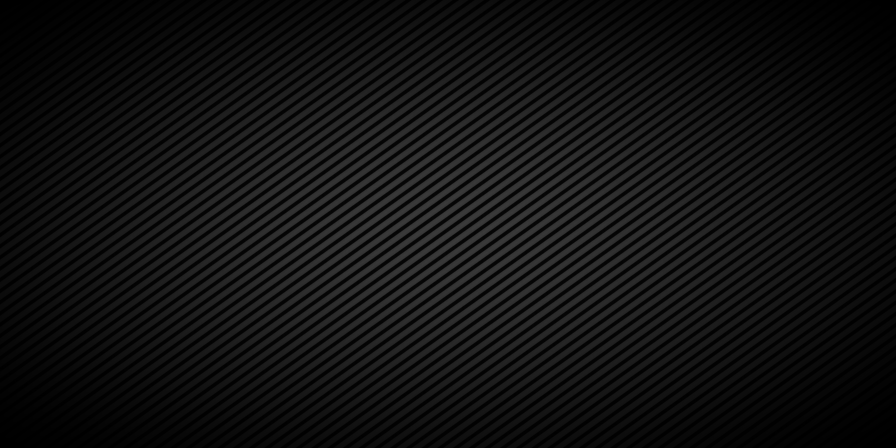
Reproduce this pattern procedurally as a Shadertoy shader.

```glsl
const vec2 STRIPE_COUNT = vec2(57.0, 40.0);   // repeats across and down
const float GROOVE_WIDTH = 0.39;              // share of one repeat
const float EDGE_SOFTNESS = 0.08;             // in repeats
const float GLOW_RADIUS = 1.45;               // in half canvas sizes
const float RIDGE_SHADE = 0.16;               // darkening across a ridge
const float GRAIN = 0.006;
const vec2 GRAIN_CELLS = vec2(512.0, 256.0);
const vec3 RIDGE_COLOR = vec3(0.232);
const vec3 GROOVE_COLOR = vec3(0.022);

float hash(vec2 cell) {
    vec3 p = fract(vec3(cell.xyx) * 0.1031);
    p += dot(p, p.yzx + 33.33);
    return fract((p.x + p.y) * p.z);
}

// Coverage of the raised band, smoothed by the pixel footprint
float ridgeMask(float phase, float pixelSpan) {
    float fromGroove = abs(fract(phase) - 0.5);
    float soft = max(EDGE_SOFTNESS, 0.55 * pixelSpan);
    float halfWidth = 0.5 * GROOVE_WIDTH;
    return smoothstep(halfWidth - soft, halfWidth + soft, fromGroove);
}

// Elliptical light that fades toward the corners
float centerGlow(vec2 uv) {
    float radius = length(2.0 * uv - 1.0);
    return 1.0 - smoothstep(0.0, GLOW_RADIUS, radius);
}

void mainImage(out vec4 fragColor, in vec2 fragCoord) {
    vec2 uv = fragCoord / iResolution.xy;

    // Diagonal bands rising to the right
    float phase = dot(uv - 0.5, STRIPE_COUNT * vec2(1.0, -1.0));
    float pixelSpan = length(STRIPE_COUNT / iResolution.xy);
    float ridge = ridgeMask(phase, pixelSpan);

    // Gentle shading across each ridge
    float across = abs(fract(phase) - 0.5) * 2.0;
    vec3 ridgeColor = RIDGE_COLOR * (1.0 - RIDGE_SHADE * (1.0 - across));

    // Light and fine grain
    float glow = centerGlow(uv);
    vec3 color = mix(GROOVE_COLOR, ridgeColor, ridge) * glow;
    color += GRAIN * glow * (hash(floor(uv * GRAIN_CELLS)) - 0.5);

    fragColor = vec4(max(color, 0.0), 1.0);
}
```
